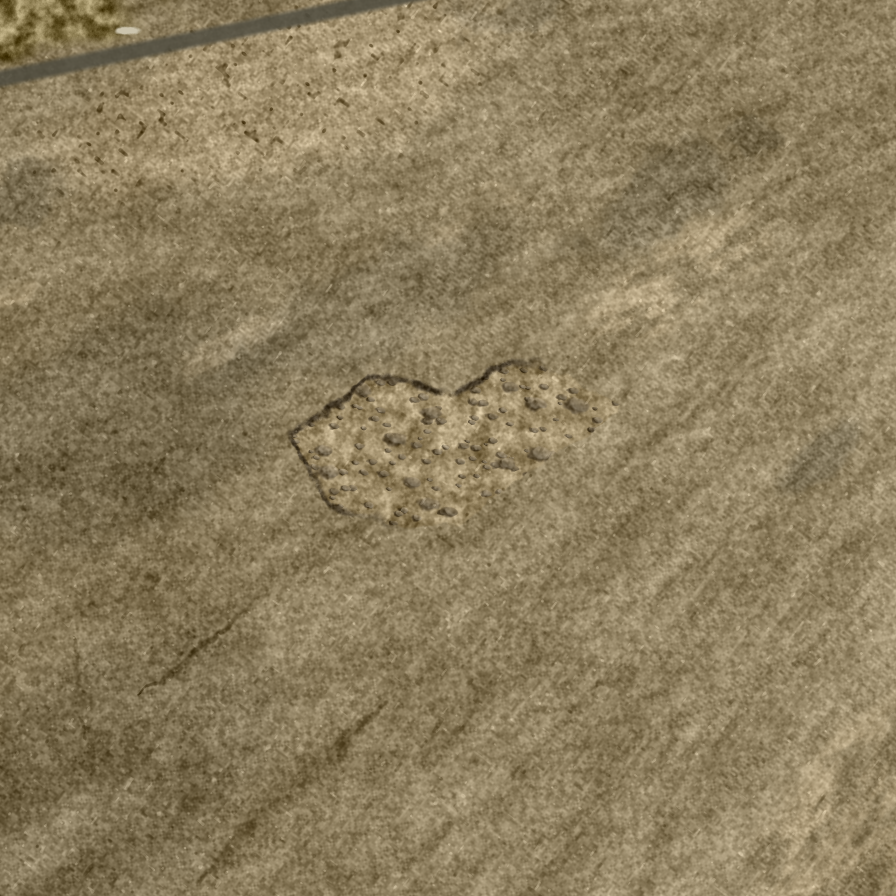
This texture is drawn by a WebGL 1 fragment shader. Its source:

```glsl
precision highp float;
// Worn sunlit road with a shallow pothole full of stones, and a thin shadow by a grassy verge.
// Streaks, stains and ruts lean toward a far vanishing point; layered noise gives sand and grit.
// The hole is the space between two jagged rims, filled with jittered cells of pebbles.
uniform vec2 u_resolution;
const vec2 VANISH = vec2(1.95, 1.4);

float hash(vec2 p) {
  return fract(sin(dot(p, vec2(127.1, 311.7))) * 43758.5453);
}

float noise(vec2 p) {
  vec2 i = floor(p), f = fract(p);
  f = f * f * (3.0 - 2.0 * f);
  return mix(mix(hash(i), hash(i + vec2(1, 0)), f.x),
             mix(hash(i + vec2(0, 1)), hash(i + 1.0), f.x), f.y);
}

// Layered noise centered on zero
float fbm(vec2 p) {
  float sum = -0.48, amp = 0.5;
  for (int i = 0; i < 5; i++) {
    sum += amp * noise(p);
    p = mat2(1.6, 1.2, -1.2, 1.6) * p + 7.3;
    amp *= 0.5;
  }
  return sum;
}

float ramp(float a, float b, float x) {
  return clamp((x - a) / (b - a), 0.0, 1.0);
}

// Elliptical stain stretched along the road
float stain(vec2 p, vec2 center, vec2 radius) {
  vec2 along = normalize(VANISH - center), d = p - center;
  d = vec2(dot(d, along), d.y * along.x - d.x * along.y) / radius;
  return 1.0 - smoothstep(0.65, 1.2, length(d));
}

// Tapered rut between two ends
float rut(vec2 p, vec2 a, vec2 b, float width) {
  vec2 ab = b - a;
  float t = ramp(0.0, dot(ab, ab), dot(p - a, ab));
  float w = width * (0.3 + 2.8 * t * (1.0 - t));
  return 1.0 - smoothstep(0.2 * w, w, length(p - a - ab * t));
}

// Lays lit pebbles with cast shadows over a ground color
vec3 pebbles(vec3 ground, vec2 p, float density) {
  vec2 cell = floor(p);
  float shadow = 0.0, cover = 0.0, light = 0.0;
  for (int j = -1; j <= 1; j++) {
    for (int i = -1; i <= 1; i++) {
      vec2 id = cell + vec2(float(i), float(j));
      float here = step(hash(id + 31.3), density);
      vec2 d = p - id - vec2(hash(id), hash(id + 19.7));
      d = vec2(d.x + 0.4 * d.y, 1.4 * d.y) / (0.2 + 0.3 * hash(id + 5.1));
      d *= 0.8 + 0.4 * noise(p * 4.0);
      shadow = max(shadow, here * (1.0 - smoothstep(0.6, 1.2, length(d + vec2(0.5, 0.2)))));
      float c = here * (1.0 - smoothstep(0.7, 1.0, length(d)));
      if (c > cover) { cover = c; light = 0.95 + 0.2 * dot(d, vec2(0.6, 0.8)); }
    }
  }
  ground = mix(ground, vec3(0.26, 0.21, 0.13), 0.75 * shadow);
  return mix(ground, vec3(0.55, 0.49, 0.38) * light, cover);
}

void main() {
  vec2 p = gl_FragCoord.xy / u_resolution;
  vec2 away = VANISH - p;
  vec2 lane = vec2(log(length(away)), atan(away.y, away.x));
  vec2 wobble = vec2(fbm(p * 18.0), fbm(p * 18.0 + 40.0));
  vec2 rough = vec2(fbm(p * 60.0), fbm(p * 60.0 + 20.0));
  vec2 q = p + wobble * 0.08 + rough * 0.03, c = p + wobble * 0.02 + rough * 0.01;
  float mottle = fbm(lane * vec2(34.0, 90.0) + 12.0);

  // Broad road tones
  vec3 color = vec3(0.55, 0.49, 0.365) + 0.05 * (p.x - 0.45);
  color += 0.12 * fbm(p * 6.0 + 3.0) + 0.22 * mottle;
  color += 0.19 * (1.2 - 0.7 * p.y) * fbm(lane * vec2(7.0, 36.0) + wobble);
  float dull = 0.8 * stain(q, vec2(0.13, 0.53), vec2(0.22, 0.12))
    + 0.5 * stain(q, vec2(0.1, 0.12), vec2(0.25, 0.15))
    + 0.7 * stain(q, vec2(0.42, 0.66), vec2(0.2, 0.06))
    + stain(q, vec2(0.74, 0.785), vec2(0.11, 0.04))
    + stain(q, vec2(0.56, 0.98), vec2(0.06, 0.025))
    + 0.8 * stain(q, vec2(0.85, 0.867), vec2(0.025, 0.02))
    + 1.2 * stain(c, vec2(0.915, 0.49), vec2(0.06, 0.022))
    + stain(q, vec2(0.01, 0.79), vec2(0.07, 0.035));
  color -= vec3(0.07, 0.06, 0.045) * dull;

  // Sandy, exposed areas
  float sand = stain(q, vec2(0.31, 0.895), vec2(0.28, 0.09));
  float worn = stain(q, vec2(0.51, 0.757), vec2(0.08, 0.022))
    + stain(q, vec2(0.76, 0.69), vec2(0.14, 0.05))
    + stain(q, vec2(0.26, 0.62), vec2(0.07, 0.025))
    + stain(c, vec2(0.015, 0.67), vec2(0.03, 0.013))
    + stain(q, vec2(0.97, 0.08), vec2(0.16, 0.1));
  color += vec3(0.1, 0.09, 0.08) * (sand + 0.9 * worn * smoothstep(-0.15, 0.12, mottle));

  // Ruts and cracks
  float ruts = rut(c, vec2(0.15, 0.22), vec2(0.3, 0.335), 0.006)
    + 0.8 * rut(c, vec2(0.22, 0.02), vec2(0.43, 0.215), 0.014)
    + 0.5 * rut(c, vec2(0.68, 0.47), vec2(0.86, 0.6), 0.01)
    + 0.6 * rut(c, vec2(0.35, 0.39), vec2(0.43, 0.425), 0.012)
    + 0.6 * rut(c, vec2(0.08, 0.29), vec2(0.1, 0.17), 0.006)
    + 0.5 * rut(c, vec2(0.57, 0.13), vec2(0.69, 0.26), 0.01)
    + 0.6 * rut(c, vec2(0.45, 0.03), vec2(0.5, 0.08), 0.012);
  color -= 0.17 * ruts * smoothstep(-0.25, 0.05, mottle);

  // Pothole between its upper and lower rims
  vec2 h = p + wobble * 0.012 + rough * 0.012;
  float top = 0.515 + 0.045 * ramp(0.327, 0.392, h.x) + 0.02 * ramp(0.392, 0.41, h.x)
    - 0.022 * ramp(0.44, 0.505, h.x) + 0.038 * ramp(0.505, 0.572, h.x) - 0.046 * ramp(0.6, 0.692, h.x);
  float bottom = 0.51 - 0.044 * ramp(0.326, 0.35, h.x) - 0.03 * ramp(0.352, 0.371, h.x)
    - 0.022 * ramp(0.371, 0.45, h.x) + 0.126 * ramp(0.51, 0.692, h.x);
  float depth = min(min(top - h.y, h.y - bottom), min(h.x - 0.327, 0.692 - h.x));
  vec3 bed = vec3(0.62, 0.55, 0.41) + 0.5 * fbm(p * 65.0);
  bed = pebbles(pebbles(bed, p * 85.0, 0.3), p * 40.0 + 0.4, 0.36);
  color = mix(color, bed, smoothstep(-0.002, 0.002, depth));
  float rim = (1.0 - smoothstep(0.001, 0.007, abs(top - h.y))) * (1.0 - ramp(0.56, 0.62, h.x));
  rim = max(rim, (1.0 - smoothstep(0.001, 0.007, abs(h.y - bottom))) * (1.0 - ramp(0.36, 0.46, h.x)));
  rim *= smoothstep(0.32, 0.33, h.x) * smoothstep(-0.3, 0.05, rough.x);
  color = mix(color, vec3(0.19, 0.15, 0.09), 0.85 * rim);

  // Grit, dark pits and bright chips
  vec2 g = mat2(0.8, 0.6, -0.6, 0.8) * p;
  color += (noise(g * 210.0) + noise(g * 390.0 + 9.0) - 1.0) * (0.15 + 0.03 * sand);
  color -= 0.16 * smoothstep(0.78, 0.95, noise(g * 130.0 + 60.0)) * (0.5 + sand);
  color += 0.12 * smoothstep(0.85, 0.97, noise(g * 150.0 + 90.0));

  // Verge and its cast shadow
  float line = p.y - 0.912 - 0.205 * p.x;
  float verge = ramp(0.01, 0.025, line + wobble.x * 0.05) * (1.0 - ramp(0.1, 0.2, p.x + wobble.y * 0.15));
  vec3 grass = vec3(0.5, 0.44, 0.26) + 1.1 * fbm(p * 90.0);
  color = mix(color, grass, 0.85 * verge);
  color = mix(color, vec3(0.8, 0.77, 0.68), stain(c, vec2(0.143, 0.967), vec2(0.013, 0.006)));
  color = mix(color, vec3(0.31, 0.3, 0.25), 0.85 * (1.0 - smoothstep(0.005, 0.013, abs(line))));
  gl_FragColor = vec4(clamp(color, 0.0, 1.0), 1.0);
}
```
